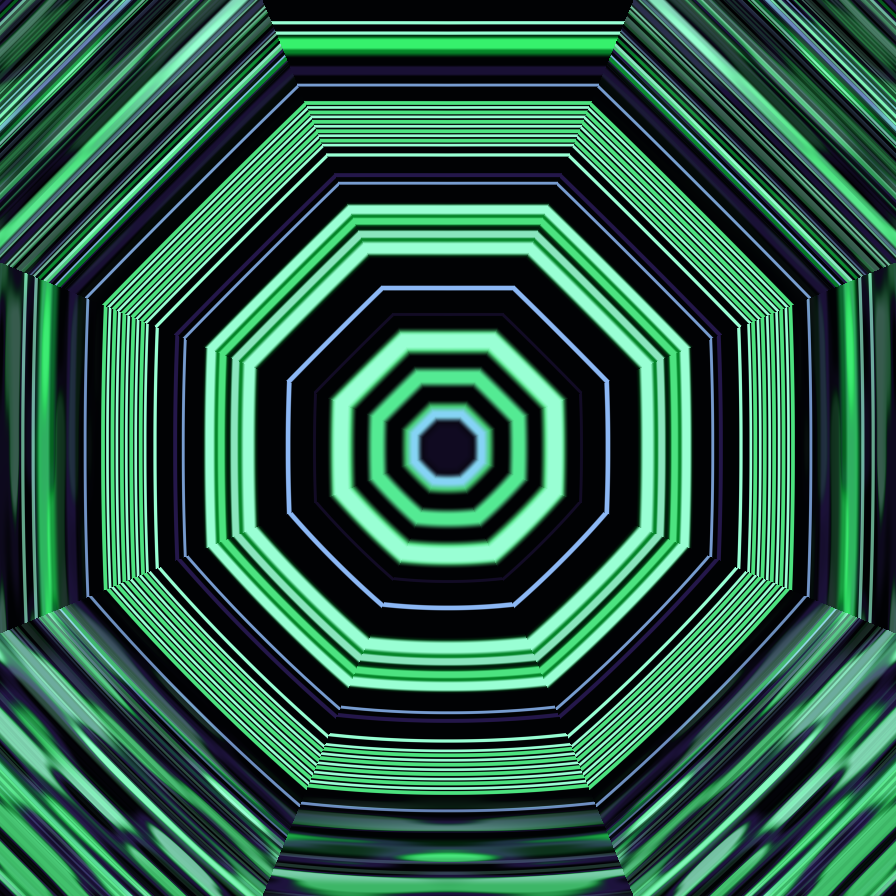
Give the GLSL for this background, as a WebGL 1 fragment shader.

```glsl
precision highp float;
// Neon octagon tunnel: nested mint, green and violet rings that fray into streaks outward.

uniform vec2 u_resolution;

const float SECTOR = 0.78539816; // an eighth of a turn
const vec3 NIGHT = vec3(0.004, 0.008, 0.016);
const vec3 VIOLET = vec3(0.14, 0.09, 0.29);
const vec3 BLUE = vec3(0.55, 0.72, 0.96);
const vec3 MINT = vec3(0.60, 1.0, 0.83);
const vec3 GREEN = vec3(0.30, 0.89, 0.50);
const vec3 LEAF = vec3(0.02, 0.52, 0.16);

float hash(vec2 p) {
  vec3 q = fract(vec3(p.xyx) * 0.1031);
  q += dot(q, q.yzx + 33.33);
  return fract((q.x + q.y) * q.z);
}

float noise(vec2 p) {
  vec2 i = floor(p);
  vec2 f = fract(p);
  f = f * f * (3.0 - 2.0 * f);
  float low = mix(hash(i), hash(i + vec2(1.0, 0.0)), f.x);
  float high = mix(hash(i + vec2(0.0, 1.0)), hash(i + vec2(1.0)), f.x);
  return mix(low, high, f.y);
}

// Paints one ring over the colour below it.
vec3 ring(vec3 below, float r, float centre, float halfWidth, vec3 tint, float blur) {
  float soft = max(blur * 0.7, halfWidth * 0.35);
  float cover = 1.0 - smoothstep(halfWidth - soft, halfWidth + soft, abs(r - centre));
  return mix(below, tint, cover);
}

vec3 stripeTint(float pick) {
  vec3 tint = mix(VIOLET, LEAF, step(0.24, pick));
  tint = mix(tint, GREEN, step(0.34, pick));
  tint = mix(tint, MINT, step(0.58, pick));
  return mix(tint, BLUE, step(0.88, pick));
}

// Random thin lines, one per radial cell.
vec3 stripes(vec3 below, float r, float density, float seed, float blur) {
  float cell = floor(r * density);
  float pick = hash(vec2(cell, seed));
  float halfWidth = mix(0.1, 0.3, hash(vec2(cell, seed + 7.0))) / density;
  return ring(below, r, (cell + 0.5) / density, halfWidth, stripeTint(pick), blur);
}

// Short glints lying along the rings, from violet through green to mint.
vec3 glints(float across, float r, float seed) {
  float light = noise(vec2(across * 9.0 + seed, r * 120.0));
  float hue = noise(vec2(across * 5.0 + seed, r * 40.0 + 60.0));
  vec3 tint = mix(LEAF, mix(GREEN, MINT, smoothstep(0.4, 0.65, hue)), smoothstep(0.5, 0.72, light));
  vec3 col = mix(NIGHT, VIOLET, smoothstep(0.25, 0.45, light));
  return mix(col, tint, smoothstep(0.46, 0.62, light));
}

vec3 innerRings(vec3 col, float r, float pixel) {
  float blur = max(pixel, 0.0065);
  col = ring(col, r, 0.0, 0.029, VIOLET * 0.45, blur);
  col = ring(col, r, 0.0425, 0.0070, GREEN * 0.9, blur);
  col = ring(col, r, 0.0375, 0.0058, BLUE * vec3(0.95, 1.15, 1.0), blur);
  col = ring(col, r, 0.079, 0.0088, GREEN * vec3(1.1, 1.03, 1.15), blur);
  col = ring(col, r, 0.1185, 0.0122, GREEN, blur);
  col = ring(col, r, 0.1192, 0.0090, MINT, blur * 0.7);
  col = ring(col, r, 0.149, 0.0016, VIOLET * 0.5, pixel);
  return ring(col, r, 0.1785, 0.0026, BLUE, pixel);
}

vec3 middleRings(vec3 col, float r, float pixel) {
  // Two twin bands with a deep green seam
  col = ring(col, r, 0.229, 0.0135, LEAF, pixel);
  col = ring(col, r, 0.223, 0.0068, MINT, pixel);
  col = ring(col, r, 0.2385, 0.0040, MINT * 0.9, pixel);
  col = ring(col, r, 0.2595, 0.0115, LEAF, pixel);
  col = ring(col, r, 0.253, 0.0038, GREEN, pixel);
  col = ring(col, r, 0.266, 0.0052, MINT, pixel);
  // Fine lines leading into a dense green stack
  col = ring(col, r, 0.2955, 0.0016, BLUE * 0.85, pixel);
  col = ring(col, r, 0.3045, 0.0022, VIOLET, pixel);
  col = ring(col, r, 0.327, 0.0018, MINT, pixel);
  for (int i = 0; i < 5; i++) {
    float start = 0.338 + float(i) * 0.0105;
    col = ring(col, r, start, 0.0015, MINT, pixel);
    col = ring(col, r, start + 0.005, 0.0021, GREEN, pixel);
  }
  return col;
}

vec3 outerRings(vec3 col, float r, float pixel) {
  col = ring(col, r, 0.405, 0.0016, BLUE * 0.85, pixel);
  col = ring(col, r, 0.421, 0.0050, VIOLET * 0.7, pixel);
  col = ring(col, r, 0.449, 0.0105, LEAF, pixel);
  col = ring(col, r, 0.451, 0.0060, GREEN * vec3(0.7, 1.06, 0.85), pixel);
  col = ring(col, r, 0.463, 0.0018, MINT, pixel);
  return ring(col, r, 0.4745, 0.0018, MINT, pixel);
}

void main() {
  float size = min(u_resolution.x, u_resolution.y);
  vec2 p = (gl_FragCoord.xy - 0.5 * u_resolution) / size;
  float pixel = 1.0 / size;

  // Fold into eight sectors, mirrored left to right and counted from the top
  float angle = atan(abs(p.x), p.y + 0.000001);
  float sector = floor(angle / SECTOR + 0.5);
  float local = angle - sector * SECTOR;
  float r = length(p) * cos(local);
  float across = length(p) * sin(local);
  float diagonal = mod(sector, 2.0);

  // Edges bow more toward the bottom
  float sag = pow(sector / 4.0, 1.5);
  float bent = r + 0.13 * sag * across * across / max(r, 0.01);

  vec3 col = innerRings(NIGHT, bent, pixel);
  col = middleRings(col, bent, pixel);
  col = outerRings(col, bent, pixel);

  // Dense random lines fill the slanted sides and the corners
  vec3 weave = stripes(NIGHT, bent, 95.0, 3.0, pixel);
  weave = stripes(weave, bent, 165.0, 11.0, pixel);
  weave *= 0.25 + 0.75 * smoothstep(0.25, 0.55, noise(vec2(bent * 40.0, 5.0)));
  weave = ring(weave, bent, 0.519, 0.0065, mix(GREEN, MINT, smoothstep(0.1, -0.15, across)), pixel);
  float woven = max(diagonal * smoothstep(0.428, 0.432, bent), smoothstep(0.5, 0.505, bent));
  col = mix(col, weave, woven);

  // Glints break up the rim, most strongly below
  float fray = sag * smoothstep(0.38, 0.47, r) + 0.2 * diagonal * smoothstep(0.5, 0.56, r);
  col = mix(col, glints(across, bent, sector * 17.0), min(fray, 0.8));
  gl_FragColor = vec4(col, 1.0);
}
```
